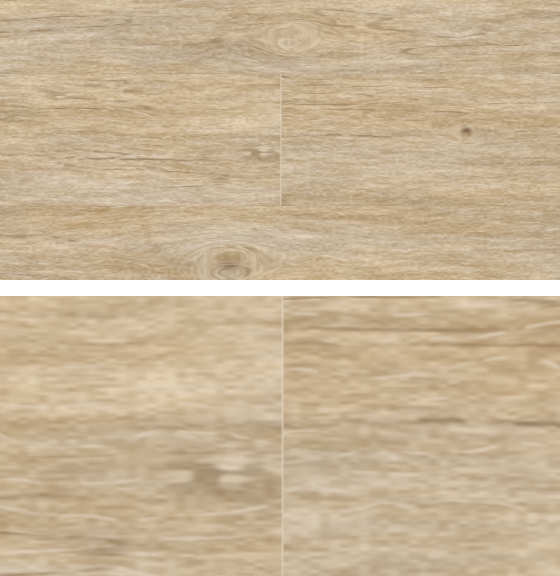
Top: the whole. Bottom: its middle third, enlarged.
A Shadertoy shader for this texture:

```glsl
// Limed oak floor: wide planks in three half-staggered rows.
// Each plank has a warped grain coordinate that bends around knots; stretched
// noise along it gives tone bands, fibres, pale growth rings and dark checks.

const vec2  PLANK_SIZE = vec2(2.10, 0.471);   // canvas is 2 wide, 1 high
const float ROW_START  = 0.266;               // lower edge of the middle row
const float EVEN_SHIFT = 1.003;               // butt joint in even rows
const float ODD_SHIFT  = -0.02;               // butt joint in odd rows
const float SEAM_HALF_WIDTH = 0.0008;
const float RING_HALF_WIDTH = 0.0040;

const vec3 DARK_OAK  = vec3(0.68, 0.585, 0.452);
const vec3 LIGHT_OAK = vec3(0.86, 0.788, 0.684);
const vec3 GOLD_TINT = vec3(0.005, -0.014, -0.046);
const vec3 LIME      = vec3(0.88, 0.82, 0.74);
const vec3 CHECK     = vec3(0.46, 0.35, 0.23);

// Strength of each layer of tone
const float BROAD = 0.62, STREAK = 0.74, FIBRE = 0.42, PORE = 0.46;

// Knots: centre x, centre y, radius, darkness of the core
const vec4 KNOT_SWIRL = vec4(1.05, 0.865, 0.055, 0.05);
const vec4 KNOT_SMALL = vec4(1.667, 0.531, 0.030, 1.00);
const vec4 KNOT_LARGE = vec4(0.82, 0.055, 0.080, 0.50);

// Soft marks: centre x, centre y, half width, half height
const vec4 PALE_VEIN  = vec4(0.48, 0.440, 0.22, 0.005);
const vec4 BROWN_VEIN = vec4(0.50, 0.429, 0.28, 0.004);
const vec4 PALE_PATCH = vec4(0.925, 0.458, 0.070, 0.018);
const vec4 DARK_VEIN  = vec4(1.25, 0.517, 0.27, 0.004);
const vec4 EDGE_VEIN  = vec4(0.08, 0.890, 0.18, 0.004);

float hash(vec2 p) {
    vec3 q = fract(vec3(p.xyx) * 0.1031);
    q += dot(q, q.yzx + 33.33);
    return fract((q.x + q.y) * q.z);
}

float noise(vec2 p) {
    vec2 i = floor(p), f = fract(p);
    f = f * f * (3.0 - 2.0 * f);
    return mix(mix(hash(i), hash(i + vec2(1, 0)), f.x),
               mix(hash(i + vec2(0, 1)), hash(i + vec2(1, 1)), f.x), f.y);
}

float fbm(vec2 p) {
    float sum = 0.0, amp = 0.5;
    for (int i = 0; i < 4; i++) {
        sum += amp * noise(p);
        p = p * 2.03 + 17.3;
        amp *= 0.5;
    }
    return sum / 0.9375;
}

float rowShift(float row) {
    return mod(row, 2.0) < 0.5 ? EVEN_SHIFT : ODD_SHIFT;
}

vec2 plankId(vec2 p) {
    float row = floor((p.y - ROW_START) / PLANK_SIZE.y);
    return vec2(floor((p.x - rowShift(row)) / PLANK_SIZE.x), row);
}

// Bends the grain around a knot of the same plank and gathers its dark core
void addKnot(vec2 p, vec2 id, vec4 knot, inout float grain, inout float core) {
    if (distance(id, plankId(knot.xy)) > 0.5) return;
    vec2 d = (p - knot.xy) * vec2(0.6, 1.0);
    float r2 = dot(d, d), k2 = knot.z * knot.z;
    grain -= d.y * k2 / (r2 + 0.35 * k2);
    core += knot.w * exp(-r2 / (0.14 * k2));
}

float softMark(vec2 p, vec4 mark) {
    vec2 d = (p - mark.xy) / mark.zw;
    return exp(-dot(d, d));
}

// Distance to the joints; x: butt joint, y: long edge
vec2 seamDistance(vec2 p, vec2 id) {
    vec2 f = fract((p - vec2(rowShift(id.y), ROW_START)) / PLANK_SIZE);
    return min(f, 1.0 - f) * PLANK_SIZE;
}

void mainImage(out vec4 fragColor, in vec2 fragCoord) {
    vec2 p = fragCoord / iResolution.xy * vec2(2.0, 1.0);
    float px = 1.0 / iResolution.y;
    vec2 id = plankId(p);
    vec2 seed = vec2(hash(id + 7.0), hash(id + 31.0)) * 60.0;

    // Grain coordinate: slow drift, fine wobble, then knots
    float grain = p.y + 0.045 * (fbm(p * vec2(1.3, 2.5) + seed) - 0.5)
                + 0.006 * (noise(p * vec2(14.0, 18.0) + seed) - 0.5);
    float core = 0.0;
    addKnot(p, id, KNOT_SWIRL, grain, core);
    addKnot(p, id, KNOT_SMALL, grain, core);
    addKnot(p, id, KNOT_LARGE, grain, core);
    vec2 g = vec2(p.x, grain);

    // Tone: broad bands, streaks, fibres and pores
    float broad  = fbm(g * vec2(1.2, 9.0) + seed) - 0.5;
    float streak = fbm(g * vec2(4.0, 52.0) + seed) - 0.5;
    float fibre  = noise(g * vec2(20.0, 150.0) + seed) - 0.5;
    float pore   = noise(g * vec2(85.0, 235.0) + seed) - 0.5;
    float tone = 0.575 + BROAD * broad + STREAK * streak + FIBRE * fibre + PORE * pore
               + 0.05 * (hash(id + 3.0) - 0.5);
    vec3 color = mix(DARK_OAK, LIGHT_OAK, clamp(tone, -0.2, 1.15));
    float gold = fbm(g * vec2(1.5, 10.0) + seed + 40.0) - 0.5
               + 0.35 * (noise(g * vec2(9.0, 80.0) + seed + 70.0) - 0.5);
    color += GOLD_TINT * gold * 2.2;

    // Thin pale growth rings, broken up, in patches and around knots
    float rings = 30.0 * grain + 5.0 * fbm(p * vec2(1.8, 5.0) + seed + 9.0);
    float ringWidth = clamp(RING_HALF_WIDTH * fwidth(rings) / px, 0.02, 0.45);
    float ring = 1.0 - smoothstep(0.0, ringWidth, abs(fract(rings) - 0.5));
    float ringArea = smoothstep(0.58, 0.85, noise(p * vec2(2.2, 6.0) + seed + 21.0));
    ringArea = max(ringArea, 0.9 * softMark(p, vec4(KNOT_SWIRL.xy, 0.22, 0.09)));
    float broken = smoothstep(0.30, 0.75, noise(g * vec2(45.0, 90.0) + seed));
    color = mix(color, LIME, 0.58 * ring * ringArea * broken);

    // Hair-thin dark checks along the grain
    float ridge = abs(noise(g * vec2(3.0, 34.0) + seed + 5.0) - 0.5);
    float check = 1.0 - smoothstep(0.0, 0.09, ridge);
    check *= smoothstep(0.55, 0.85, noise(p * vec2(2.4, 13.0) + seed + 53.0));
    check *= smoothstep(0.20, 0.70, noise(g * vec2(28.0, 120.0)));
    color = mix(color, CHECK, 0.38 * check);

    // Veins and the brushed pale patch
    vec2 w = p + vec2(0.0, 0.028 * (fbm(vec2(p.x * 5.0, 3.0)) - 0.5));
    float brush = smoothstep(0.25, 0.70, noise(g * vec2(34.0, 140.0)));
    float brown = softMark(w, BROWN_VEIN) + softMark(w, DARK_VEIN) + softMark(w, EDGE_VEIN);
    color = mix(color, CHECK, 0.50 * brown * (0.25 + 0.75 * brush));
    color = mix(color, LIME, 0.75 * softMark(w, PALE_VEIN) * brush);
    vec3 patchColor = mix(DARK_OAK * 0.85, LIME, brush);
    color = mix(color, patchColor, 0.7 * softMark(p, PALE_PATCH));

    // Knot cores
    color = mix(color, CHECK * 0.85, clamp(core * (0.65 + 0.9 * fibre), 0.0, 0.85));

    // Joints: pale bevel at plank ends, faint shadow on long edges
    vec2 seam = 1.0 - smoothstep(vec2(SEAM_HALF_WIDTH), vec2(SEAM_HALF_WIDTH + px),
                                 seamDistance(p, id));
    color = mix(color, DARK_OAK, 0.20 * seam.y);
    color = mix(color, LIME, 0.55 * seam.x);

    fragColor = vec4(clamp(color, 0.0, 1.0), 1.0);
}
```
